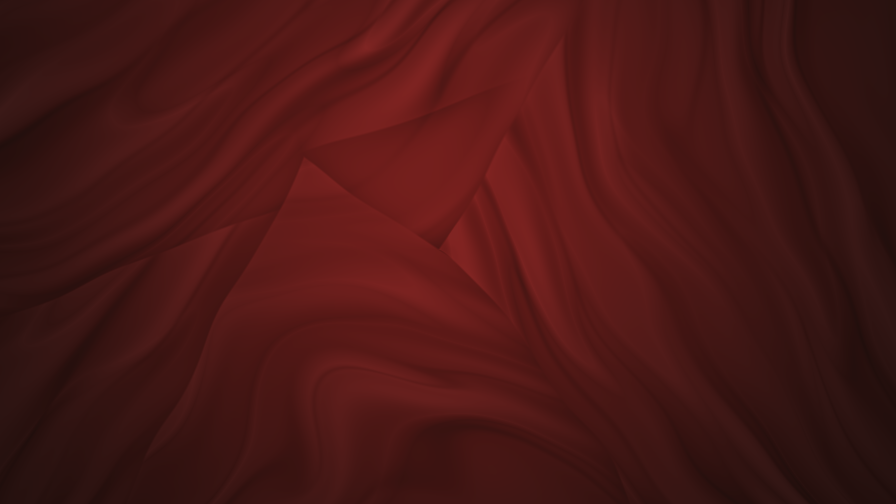
Write a WebGL 1 fragment shader that draws this texture.

```glsl
precision highp float;
// Dark red satin, draped in four overlapping panels under a soft central glow.
// Each panel is a warped wave field with its own direction, crossed by thin
// sheen lines; its edge carries a lit lip and shades the cloth below.

uniform vec2 u_resolution;

const vec3 SHADOW_RED = vec3(0.118, 0.061, 0.053);
const vec3 GLOW_RED = vec3(0.470, 0.124, 0.115);
const vec3 SHEEN_TINT = vec3(0.006, 0.018, 0.019);
const vec2 GLOW_CENTER = vec2(0.86, 0.64);
const float GLOW_SPREAD = 0.45;
const float FOLD_GAIN = 0.24;     // fold contrast, scaled by the glow
const float FOLD_BASE = 0.075;    // fold contrast left in the dark corners
const float LINE_SHARPNESS = 26.0;
const float EDGE_SOFT = 0.003;
const float LIP_WIDTH = 0.010;
const float SHADE_WIDTH = 0.026;
const vec2 APEX = vec2(0.60, 0.68);
const vec2 NOTCH = vec2(0.87, 0.51);

vec2 hash2(vec2 p) {
  vec3 h = fract(p.xyx * vec3(0.1031, 0.1030, 0.0973));
  h += dot(h, h.yzx + 33.33);
  return fract((h.xx + h.yz) * h.zy) * 2.0 - 1.0;
}

// Gradient noise, roughly -0.7 to 0.7
float noise(vec2 p) {
  vec2 i = floor(p), f = fract(p);
  vec2 u = f * f * f * (f * (f * 6.0 - 15.0) + 10.0);
  vec2 e = vec2(1.0, 0.0);
  float a = dot(hash2(i), f);
  float b = dot(hash2(i + e.xy), f - e.xy);
  float c = dot(hash2(i + e.yx), f - e.yx);
  float d = dot(hash2(i + e.xx), f - e.xx);
  return mix(mix(a, b, u.x), mix(c, d, u.x), u.y);
}

// Satin shading along an angle: rolls, pleats, dark creases and thin sheen lines
float folds(vec2 p, float angle, float freq, float warp, float seed) {
  vec2 dir = vec2(cos(angle), sin(angle));
  vec2 q = vec2(dot(p, dir), dot(p, vec2(-dir.y, dir.x))) + seed;
  q.y += warp * noise(q * vec2(1.8, 2.5));
  q.y += 0.25 * warp * noise(q * vec2(4.0, 5.0) + 5.0);
  float phase = q.y * freq + 3.6 * noise(q * vec2(1.6, 3.8) + 7.0);
  float strength = clamp(0.65 + 1.2 * noise(q * vec2(2.0, 4.5) + 19.0), 0.15, 1.2);
  float roll = sin(phase + 0.7 * sin(phase));
  float pleat = noise(q * vec2(2.2, 19.0) + 31.0);
  float crease = pow(0.5 + 0.5 * sin(phase * 1.3 + 2.5 * pleat), 18.0);
  float line = noise(q * vec2(1.5, 8.0) + 47.0);
  float sheen = exp(-abs(line) * LINE_SHARPNESS);
  float tuck = exp(-abs(line - 0.09) * LINE_SHARPNESS);
  return strength * (0.52 * roll - 0.65 * crease + 0.55 * sheen - 0.5 * tuck)
    + 0.6 * pleat;
}

// Lit rim inside an edge (d > 0), soft shadow outside it
float lip(float d) {
  float inside = smoothstep(-EDGE_SOFT, EDGE_SOFT, d);
  float rimLight = 0.45 * exp(-abs(d) / LIP_WIDTH);
  float dropShade = -1.0 * exp(-abs(d) / SHADE_WIDTH);
  return mix(dropShade, rimLight, inside);
}

// Lays a panel over the cloth below it
float overlay(float below, float panel, float d, float edge) {
  return mix(below, panel, smoothstep(-EDGE_SOFT, EDGE_SOFT, d)) + edge * lip(d);
}

void main() {
  vec2 p = gl_FragCoord.xy / u_resolution.y;
  p.x += 0.5 * (16.0 / 9.0 - u_resolution.x / u_resolution.y);
  vec2 w = p + 0.035 * vec2(noise(p * 4.0 + 3.0), noise(p * 4.0 + 11.0));
  float wear = 0.75 + 0.7 * noise(p * 3.0 + 23.0);

  // Upper left: sweeping diagonal folds, calm near the bright middle
  vec2 toCalm = (w - vec2(0.80, 0.64)) * vec2(1.0, 1.5);
  float calm = 1.0 - 0.85 * exp(-dot(toCalm, toCalm) / 0.035);
  vec2 swept = w + vec2(0.0, 0.22 * w.x * (1.0 - w.x));
  float shade = calm * folds(swept, 0.66, 44.0, 0.12, 2.0);
  float span = smoothstep(0.57, 0.68, w.x) * (1.0 - smoothstep(0.88, 1.08, w.x));
  shade += 0.5 * span * lip(w.y - 0.69 - 0.35 * (w.x - APEX.x));

  // Lower left: steeper folds below a long shallow seam
  float seam = 0.36 + 0.48 * w.x - 0.15 * w.x * w.x;
  float leftEdge = min(seam - w.y, 0.56 - w.x);
  float pleats = 0.9 * folds(w, 0.92, 36.0, 0.15, 13.0);
  shade = overlay(shade, pleats, leftEdge, 0.7 * wear);

  // Lower middle: a peaked panel with soft crumples
  float peakLeft = (w.x - APEX.x + 0.515 * (APEX.y - w.y)) * 0.89;
  float peakRight = (APEX.y - 0.63 * (w.x - APEX.x) - w.y) * 0.85;
  float crumples = 0.9 * folds(w, 0.75 - 0.4 * w.x, 27.0, 0.30, 24.0);
  crumples *= 1.0 - 0.6 * smoothstep(0.38, 0.62, w.y);
  shade = overlay(shade, crumples, min(peakLeft, peakRight), 0.75 * wear);

  // Right: long folds falling steeply and bending outward
  float descent = max(NOTCH.y - w.y, 0.0) / NOTCH.y;
  float rise = max(w.y - NOTCH.y, 0.0);
  float rightEdge = (w.x - NOTCH.x - 0.59 * rise - 0.38 * pow(descent, 0.8)) * 0.82;
  vec2 bent = w - vec2(0.42 * (1.0 - w.y) * (1.0 - w.y), 0.0);
  float drape = folds(bent, 1.62, 38.0, 0.18, 41.0);
  shade = overlay(shade, drape, rightEdge, 0.75 * wear);

  // Glow falls off to dark corners; lit folds turn slightly greyer
  vec2 away = p - GLOW_CENTER;
  float glow = exp(-dot(away, away) / GLOW_SPREAD);
  float tone = glow * (0.97 + FOLD_GAIN * shade) + FOLD_BASE * shade;
  vec3 cloth = mix(SHADOW_RED, GLOW_RED, clamp(tone, 0.0, 1.08));
  cloth += SHEEN_TINT * clamp(shade, -0.4, 1.0);
  gl_FragColor = vec4(cloth, 1.0);
}
```
